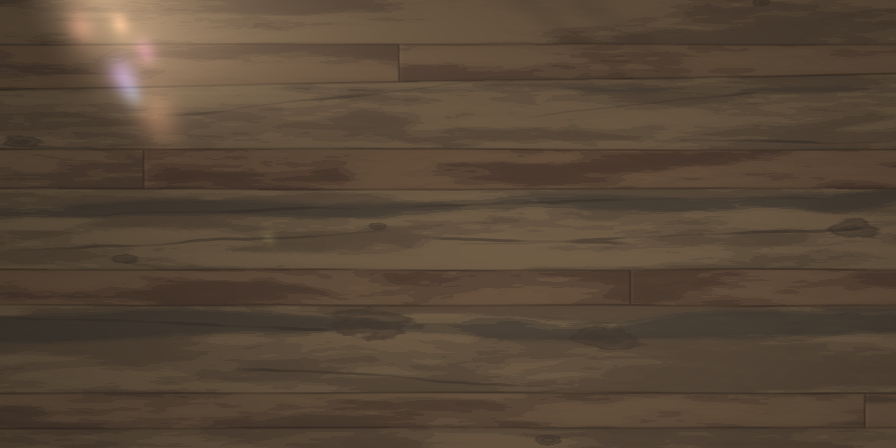
A Shadertoy shader for this texture:

```glsl
// Old horizontal floorboards in dim light, with a warm lens flare at upper left.
// Stretched noise is cut into flat tonal steps for a painted grain; seams,
// cracks and knots are laid over it, then shading and flare are applied.

// Seam heights, top to bottom
const float seams[8] = float[8](.901, .818, .667, .578, .398, .318, .122, .044);
// Share of red-brown in each board, and x of its end joint (9 = none)
const float redness[9] = float[9](.3, .65, .1, .9, .0, .8, .05, .55, .15);
const float joints[9] = float[9](9., .89, 9., .32, 9., 1.406, 9., 1.93, 9.);
// Knots: centre, radii
const vec4 knots[8] = vec4[8](
    vec4(.844, .495, .024, .011), vec4(.281, .421, .034, .013),
    vec4(.83, .280, .110, .036), vec4(1.354, .245, .085, .030),
    vec4(1.9, .492, .060, .022), vec4(.05, .682, .055, .016),
    vec4(1.70, .996, .026, .014), vec4(1.224, .018, .03, .012));
// Cracks: start, end
const vec4 cracks[10] = vec4[10](
    vec4(.34, .735, 1.08, .822), vec4(1.16, .738, 1.72, .797),
    vec4(.0, .438, .9, .486), vec4(.94, .471, 1.42, .456),
    vec4(1.0, .452, 2.0, .492), vec4(.0, .513, .86, .538),
    vec4(.8, .536, 1.9, .562), vec4(.0, .292, .8, .263),
    vec4(.5, .180, 1.3, .135), vec4(1.5, .685, 2.0, .680));
// Flare spots: centre, size, hue
const vec4 spots[7] = vec4[7](
    vec4(.18, .94, .030, .98), vec4(.268, .948, .018, .95),
    vec4(.325, .885, .022, .18), vec4(.275, .830, .030, .31),
    vec4(.295, .79, .022, .42), vec4(.35, .735, .045, .95),
    vec4(.60, .47, .014, .8));

float hash(vec2 p) {
    p = fract(p * vec2(.1031, .1137));
    p += dot(p, p.yx + 33.33);
    return fract((p.x + p.y) * p.x * 7.31);
}

float noise(vec2 p) {
    vec2 i = floor(p), f = fract(p);
    f = f * f * (3. - 2. * f);
    return mix(mix(hash(i), hash(i + vec2(1, 0)), f.x),
               mix(hash(i + vec2(0, 1)), hash(i + 1.), f.x), f.y);
}

float fbm(vec2 p) {
    float sum = 0., amp = .5;
    for (int i = 0; i < 5; i++) {
        sum += amp * noise(p);
        p = p * 2.03 + 17.3;
        amp *= .5;
    }
    return sum;
}

// Flat tonal steps with narrow, smoothed edges
float steps(float v, float n) {
    v *= n;
    return (floor(v) + smoothstep(.42, .58, fract(v))) / n;
}

float line(float d, float width, float px) {
    return 1. - smoothstep(width, width + 1.5 * px, abs(d));
}

void mainImage(out vec4 fragColor, in vec2 fragCoord) {
    float px = 1. / iResolution.y;
    vec2 p = fragCoord * px;

    // Boards and the thin, uneven seams between them
    int row = 0;
    float seam = 0., seamShade = 0.;
    for (int i = 0; i < 8; i++) {
        float y = seams[i] + .004 * (noise(vec2(p.x * 3., float(i) * 7.)) - .5);
        if (i == 1) y += .018 * (p.x - 1.);
        if (p.y < y) row = i + 1;
        float wear = .35 + .65 * noise(vec2(p.x * 7., float(i) * 3.));
        seam = max(seam, line(p.y - y, .0006, px) * wear);
        seamShade += exp(-abs(p.y - y) * 130.);
    }
    float end = p.x - joints[row];

    // Knots bend the grain around them
    vec2 g = p;
    float knot = 0.;
    for (int i = 0; i < 8; i++) {
        vec2 k = (p - knots[i].xy) / knots[i].zw;
        float r = length(k) + 1.1 * (fbm(p * vec2(22., 70.)) - .5);
        g.y += k.y * knots[i].w * .8 * exp(-.25 * dot(k, k));
        float rings = .8 + .2 * sin(r * 9.);
        knot = max(knot, (1. - smoothstep(.75, 1., r)) * rings);
    }

    // Grain, broad to fine
    float id = float(row) * 13.7 + (end > 0. ? 5.3 : 0.);
    float broad = fbm(vec2(g.x * 3. + id, g.y * 24. + id));
    float fine = fbm(vec2(g.x * 14. - id, g.y * 90.));
    float tone = steps(broad * .78 + fine * .22, 14.);

    float red = redness[row];
    if (row == 3 && end < 0.) red = .5;
    vec3 col = mix(vec3(.395, .328, .247), vec3(.365, .283, .214), red);
    vec3 shade = mix(vec3(.318, .263, .207), vec3(.272, .204, .164), red);
    col = mix(col, shade, smoothstep(.38, .62, tone));

    // Weathered grey bands along the wide boards
    float sway = .02 * (noise(vec2(p.x * 2.5, float(row))) - .5);
    float band = exp(-pow((g.y + sway - .523 - .015 * p.x) / .022, 2.))
               + 1.2 * exp(-pow((g.y + sway - .274) / .036, 2.))
               + .6 * exp(-pow((g.y - .80) / .016, 2.));
    float patches = smoothstep(.22, .52, steps(band * (.1 + .65 * broad + .25 * fine), 10.));
    col = mix(col, vec3(.245, .216, .184), .8 * patches);
    col = mix(col, vec3(.235, .195, .163), .7 * knot);

    // Tapered, wavering cracks
    float crack = 0.;
    for (int i = 0; i < 10; i++) {
        vec4 c = cracks[i];
        float t = (p.x - c.x) / (c.z - c.x);
        float y = mix(c.y, c.w, t) + .014 * (fbm(vec2(p.x * 6., float(i) * 9.)) - .5);
        float taper = smoothstep(0., .12, t) * (1. - smoothstep(.88, 1., t));
        float breakup = smoothstep(.3, .8, noise(vec2(p.x * 9., float(i) * 5.)));
        crack = max(crack, line(p.y - y, .0016 * breakup, px) * taper * (.45 + .55 * breakup));
    }
    col = mix(col, vec3(.19, .16, .14), .5 * crack);

    // Seams and end joints
    col *= 1. - .05 * min(seamShade, 1.);
    col = mix(col, vec3(.18, .14, .115), .55 * max(seam, .8 * line(end, .0006, px)));
    col += .015 * line(end - .006, .001, px);

    // Room shading and faint slanting shadows
    vec2 q = (p - vec2(1.18, .42)) * vec2(.9, 1.4);
    col *= mix(.70, 1.09, exp(-dot(q, q)));
    float slant = p.x + (p.y - 1.) * 1.25;
    col *= 1. - .08 * smoothstep(.7, .95, p.y)
              * (exp(-pow((slant - 1.17) * 25., 2.)) + exp(-pow((slant - 1.3) * 18., 2.)));

    // Warm beam falling from the top
    vec2 o = p - vec2(.22, 1.);
    float across = dot(o, vec2(.87, .49));
    float beam = smoothstep(-.17, .04, across) * exp(-max(across, 0.) * 3.6)
               * smoothstep(.63, .97, p.y);
    col += vec3(.48, .41, .33) * beam;

    // Coloured flare spots, stretched along the beam
    for (int i = 0; i < 7; i++) {
        vec2 d = p - spots[i].xy;
        d = vec2(dot(d, vec2(.87, .49)), dot(d, vec2(.49, -.87)) * .75) / spots[i].z;
        vec3 hue = .5 + .5 * cos(6.283 * (spots[i].w + vec3(0., .33, .67)));
        float power = i == 6 ? .09 : i == 3 ? .40 : .23;
        col += power * mix(hue, vec3(.8), .45) * exp(-dot(d, d));
    }
    fragColor = vec4(clamp(col, 0., 1.), 1.);
}
```
